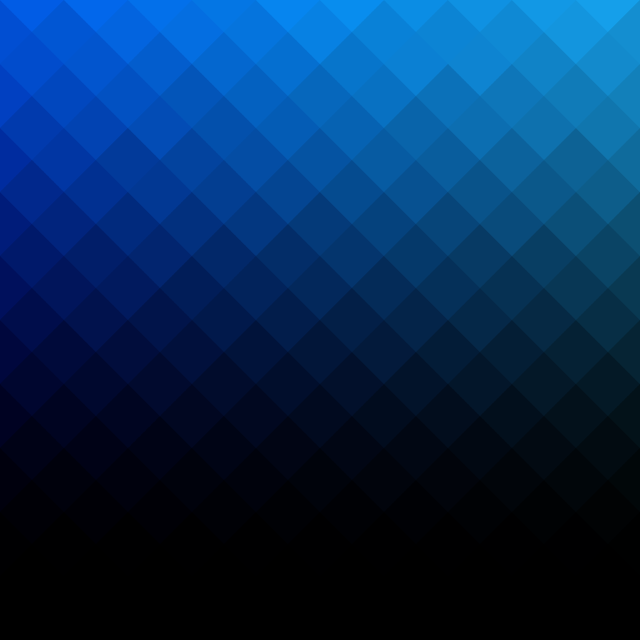
A WebGL 2 fragment shader for this background:

```glsl
#version 300 es
precision highp float;
// Diamond mosaic fading from bright azure at the top to black at the bottom.

uniform vec2 u_resolution;
out vec4 fragColor;

const float CELLS = 10.0;   // diamonds across the canvas
const float JITTER = 0.035; // brightness variation between diamonds
const int SAMPLES = 3;      // antialiasing samples per axis

const vec3 TOP_LEFT = vec3(0.0, 0.325, 0.885);
const vec3 TOP_MIDDLE = vec3(0.025, 0.535, 0.91);
const vec3 TOP_RIGHT = vec3(0.085, 0.61, 0.89);

float hash(vec2 p) {
    return fract(sin(dot(p, vec2(127.1, 311.7))) * 43758.5453);
}

// Index of the diamond holding p, along the two diagonal axes
vec2 diamondIndex(vec2 p, float cells) {
    return floor(vec2(p.x + p.y, p.x - p.y) * cells);
}

vec2 diamondCentre(vec2 index, float cells) {
    vec2 middle = index + 0.5;
    return vec2(middle.x + middle.y, middle.x - middle.y) * 0.5 / cells;
}

// Horizontal hue sweep, with each channel darkening at its own rate
vec3 gradient(vec2 p) {
    float x = clamp(p.x, 0.0, 1.0);
    vec3 hue = mix(TOP_LEFT, TOP_MIDDLE, smoothstep(-0.15, 0.65, x));
    hue = mix(hue, TOP_RIGHT, smoothstep(0.4, 1.05, x));
    float light = smoothstep(0.1, 1.2, p.y) / 0.912;
    vec3 falloff = vec3(1.0, mix(1.9, 1.1, sqrt(x)), mix(1.0, 1.12, x * x));
    return hue * pow(vec3(light), falloff);
}

vec3 mosaic(vec2 p) {
    vec2 index = diamondIndex(p, CELLS);
    float shade = 1.0 + JITTER * (2.0 * hash(index) - 1.0);
    return gradient(diamondCentre(index, CELLS)) * shade;
}

void main() {
    // Average several samples to smooth the diamond edges
    vec3 color = vec3(0.0);
    for (int j = 0; j < SAMPLES; j++) {
        for (int i = 0; i < SAMPLES; i++) {
            vec2 offset = (vec2(i, j) + 0.5) / float(SAMPLES) - 0.5;
            color += mosaic((gl_FragCoord.xy + offset) / u_resolution);
        }
    }
    color /= float(SAMPLES * SAMPLES);
    fragColor = vec4(clamp(color, 0.0, 1.0), 1.0);
}
```
